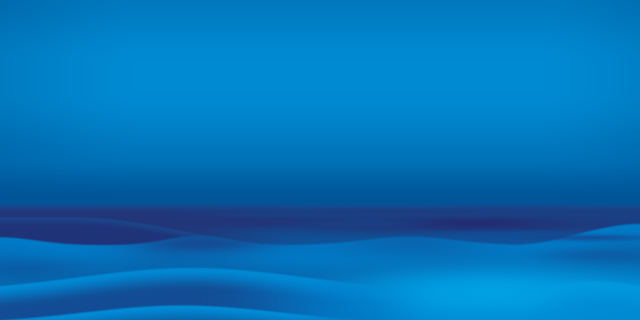
Reproduce this background procedurally as a Shadertoy shader.

```glsl
// A calm blue sea under a softly lit sky, with a violet band at the horizon.
// The sky is a vertical gradient with shaded edges; each swell is a curved
// crest whose light fades into a darker trough, and soft ellipses add glow.

float hash(vec2 p) {
    return fract(sin(dot(p, vec2(127.1, 311.7))) * 43758.5453);
}

float noise(vec2 p) {
    vec2 i = floor(p), f = fract(p);
    f = f * f * (3.0 - 2.0 * f);
    return mix(mix(hash(i), hash(i + vec2(1, 0)), f.x),
               mix(hash(i + vec2(0, 1)), hash(i + vec2(1, 1)), f.x), f.y);
}

// Bell curve of the given half width
float bell(float d, float width) {
    return exp(-d * d / (width * width));
}

// Soft elliptical patch
float patchAt(vec2 p, vec2 center, vec2 radius) {
    vec2 d = (p - center) / radius;
    return exp(-dot(d, d));
}

// Lay a swell over the colour: bright at its crest, dark below
vec3 swell(vec3 under, float depth, float fall, vec3 crest, vec3 trough, float strength) {
    float edge = 1.0 / iResolution.y;
    float cover = smoothstep(-edge, edge * 2.0, depth);
    vec3 body = mix(crest, trough, smoothstep(0.0, fall, depth));
    return mix(under, body, cover * strength);
}

vec3 skyColor(vec2 p) {
    vec3 c = mix(vec3(0.0, 0.33, 0.59), vec3(0.0, 0.43, 0.70), smoothstep(0.36, 0.52, p.y));
    c = mix(c, vec3(0.0, 0.54, 0.82), smoothstep(0.42, 0.72, p.y));
    c = mix(c, vec3(0.0, 0.46, 0.73), 0.85 * smoothstep(0.80, 1.03, p.y));
    float side = smoothstep(0.3, 0.62, abs(p.x - 0.53));
    return c - vec3(0.0, 0.07, 0.08) * side * smoothstep(0.35, 0.6, p.y);
}

vec3 seaColor(vec2 p) {
    vec3 violet = vec3(0.13, 0.21, 0.47);
    vec3 deep = vec3(0.04, 0.35, 0.63);
    vec3 azure = vec3(0.0, 0.48, 0.78);
    vec3 bright = vec3(0.0, 0.63, 0.89);

    // Distant water with faint long streaks
    float streak = noise(p * vec2(5.0, 70.0));
    vec3 c = mix(vec3(0.09, 0.29, 0.56), violet, smoothstep(0.37, 0.33, p.y));
    c = mix(c, vec3(0.06, 0.31, 0.59), 0.5 * streak * smoothstep(0.2, 0.5, p.x));
    c = mix(c, deep, 0.7 * smoothstep(0.30, 0.25, p.y) * smoothstep(0.25, 0.5, p.x));
    c = mix(c, vec3(0.14, 0.16, 0.43), 0.85 * patchAt(p, vec2(0.74, 0.302), vec2(0.11, 0.017)));

    // Far left swell
    float far = 0.237 + 0.085 * (1.0 - smoothstep(0.12, 0.45, p.x));
    c = swell(c, far - p.y, 0.03, vec3(0.10, 0.29, 0.56), vec3(0.12, 0.20, 0.47),
              0.8 * smoothstep(0.48, 0.3, p.x));

    // Middle swell across the full width
    float middle = 0.235 + 0.025 * bell(p.x, 0.08) + 0.030 * bell(p.x - 0.31, 0.07)
                 + 0.027 * bell(p.x - 0.64, 0.10) + 0.067 * smoothstep(0.8, 1.0, p.x);
    float shade = bell(p.x - 0.31, 0.1) + 0.55 * bell(p.x - 0.64, 0.12);
    vec3 crest = mix(azure, vec3(0.06, 0.33, 0.61), min(shade, 1.0));
    c = swell(c, middle - p.y, 0.12, crest, vec3(0.02, 0.40, 0.68), 1.0);
    c = mix(c, vec3(0.10, 0.26, 0.54), 0.6 * patchAt(p, vec2(0.32, 0.236), vec2(0.09, 0.018)) * step(p.y, middle));
    c = mix(c, vec3(0.10, 0.25, 0.53), 0.7 * patchAt(p, vec2(0.92, 0.257), vec2(0.09, 0.010)));
    c = mix(c, vec3(0.07, 0.32, 0.60), 0.65 * patchAt(p, vec2(0.93, 0.20), vec2(0.09, 0.022)));
    c = mix(c, vec3(0.05, 0.34, 0.62), 0.6 * patchAt(p, vec2(0.04, 0.16), vec2(0.10, 0.03)));
    c = mix(c, azure, 0.6 * patchAt(p, vec2(0.50, 0.19), vec2(0.22, 0.03)));

    // Light pooled on the right
    c = mix(c, vec3(0.0, 0.53, 0.82), smoothstep(0.20, 0.08, p.y) * smoothstep(0.45, 0.7, p.x));
    c = mix(c, bright, patchAt(p, vec2(0.77, 0.085), vec2(0.20, 0.075)));
    float right = 0.085 + 0.038 * bell(p.x - 0.93, 0.10);
    c = swell(c, right - p.y, 0.09, vec3(0.0, 0.61, 0.87), vec3(0.0, 0.54, 0.82),
              0.7 * smoothstep(0.8, 0.92, p.x));

    // Near left swell
    float near = 0.09 + 0.074 * bell(p.x - 0.3, 0.25);
    vec3 trough = mix(vec3(0.07, 0.30, 0.58), azure, smoothstep(0.3, 0.58, p.x));
    c = swell(c, near - p.y, 0.075, vec3(0.0, 0.54, 0.83), trough, smoothstep(0.68, 0.48, p.x));

    // Front swell along the lower edge
    float front = -0.01 + 0.057 * bell(p.x - 0.285, 0.22);
    return swell(c, front - p.y, 0.06, vec3(0.0, 0.55, 0.84), vec3(0.03, 0.38, 0.66),
                 smoothstep(0.6, 0.45, p.x));
}

void mainImage(out vec4 fragColor, in vec2 fragCoord) {
    vec2 p = fragCoord / iResolution.xy;
    float horizon = smoothstep(0.375, 0.345, p.y);
    vec3 color = mix(skyColor(p), seaColor(p), horizon);
    fragColor = vec4(clamp(color, 0.0, 1.0), 1.0);
}
```
